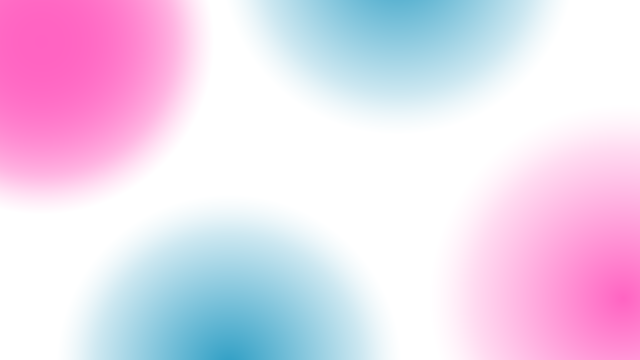
This background is drawn by a WebGL 1 fragment shader. Its source:

```glsl
precision highp float;

uniform vec2 u_resolution;

const vec3 WHITE = vec3(1.0);
const vec3 PINK = vec3(1.0, 0.39, 0.76);
const vec3 BLUE = vec3(0.18, 0.62, 0.77);

// Opacity of a round glow; a higher falloff keeps the core fuller.
float glow(vec2 point, vec2 center, float radius, float falloff) {
    float reach = clamp(distance(point, center) / radius, 0.0, 1.0);
    float body = 1.0 - pow(reach, falloff);
    float softRim = 1.0 - 0.4 * smoothstep(0.75, 1.0, reach);
    return body * softRim;
}

vec3 addGlow(vec3 base, vec3 tint, float opacity) {
    return mix(base, tint, opacity);
}

void main() {
    // Canvas height is one unit
    vec2 point = gl_FragCoord.xy / u_resolution.y;
    float width = u_resolution.x / u_resolution.y;
    vec3 color = WHITE;

    // Blue glows cut by the top and bottom edges
    color = addGlow(color, BLUE, glow(point, vec2(0.622 * width, 1.12), 0.495, 1.05));
    color = addGlow(color, BLUE, glow(point, vec2(0.358 * width, -0.02), 0.48, 1.05));

    // Full pink glow at the upper left, airy one at the lower right
    color = addGlow(color, PINK, glow(point, vec2(0.065 * width, 0.884), 0.48, 2.5));
    color = addGlow(color, PINK, glow(point, vec2(0.974 * width, 0.171), 0.54, 1.0));

    gl_FragColor = vec4(color, 1.0);
}
```
